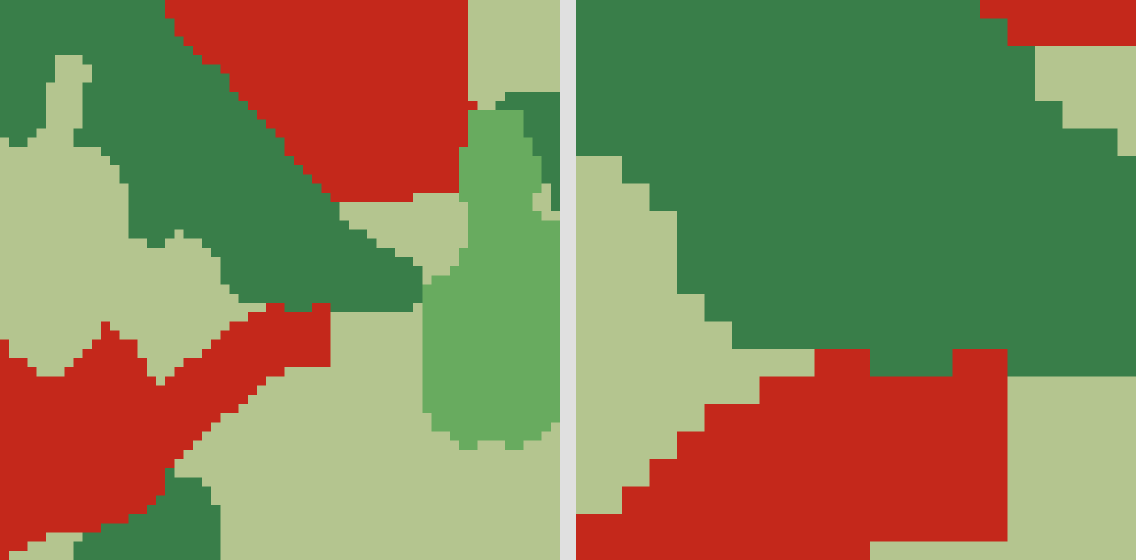
Left: the whole. Right: its middle third, enlarged.
This pattern is drawn by a WebGL 2 fragment shader. Its source:

```glsl
#version 300 es
precision highp float;

uniform vec2 u_resolution;
out vec4 fragColor;

const vec3 PALE = vec3(0.706, 0.773, 0.561);
const vec3 RED = vec3(0.768, 0.157, 0.106);
const vec3 DARK_GREEN = vec3(0.224, 0.494, 0.286);
const vec3 LIGHT_GREEN = vec3(0.408, 0.671, 0.373);

float hash(vec2 p) {
    vec3 q = fract(vec3(p.xyx) * 0.1031);
    q += dot(q, q.yzx + 33.33);
    return fract((q.x + q.y) * q.z);
}

float noise(vec2 p) {
    vec2 i = floor(p), f = fract(p);
    f = f * f * (3.0 - 2.0 * f);
    return mix(mix(hash(i), hash(i + vec2(1, 0)), f.x),
               mix(hash(i + vec2(0, 1)), hash(i + vec2(1, 1)), f.x), f.y);
}

// Capsule whose radius changes from one end to the other
float taper(vec2 p, vec2 a, vec2 b, float ra, float rb) {
    vec2 ab = b - a;
    float h = clamp(dot(p - a, ab) / dot(ab, ab), 0.0, 1.0);
    return length(p - a - h * ab) - mix(ra, rb, h);
}

float roundBox(vec2 p, vec2 center, vec2 halfSize, float r) {
    vec2 q = abs(p - center) - halfSize + r;
    return length(max(q, 0.0)) + min(max(q.x, q.y), 0.0) - r;
}

// Diagonal band with a corner mass, a tail and a pale finger cut out
float darkPatches(vec2 p) {
    float d = roundBox(p, vec2(0.1, 0.95), vec2(0.25, 0.2), 0.02);
    d = min(d, taper(p, vec2(0.2, 0.92), vec2(0.5, 0.6), 0.14, 0.12));
    d = min(d, taper(p, vec2(0.5, 0.55), vec2(0.72, 0.485), 0.11, 0.05));
    d = min(d, taper(p, vec2(0.31, 0.68), vec2(0.275, 0.6), 0.06, 0.035));
    d = max(d, -taper(p, vec2(0.12, 0.865), vec2(0.095, 0.72), 0.035, 0.04));
    d = min(d, taper(p, vec2(0.3, 0.08), vec2(0.23, -0.1), 0.085, 0.16));
    return min(d, taper(p, vec2(0.91, 0.81), vec2(1.04, 0.755), 0.02, 0.14));
}

// Slanted upper mass and a notched lower mass with an arm
float redPatches(vec2 p) {
    float upper = roundBox(p, vec2(0.54, 0.92), vec2(0.305, 0.28), 0.06);
    upper = max(upper, dot(p - vec2(0.45, 0.8), vec2(-0.75, -0.66)));

    float lower = taper(p, vec2(-0.05, 0.22), vec2(0.15, 0.24), 0.21, 0.185);
    lower = min(lower, taper(p, vec2(0.2, 0.23), vec2(0.52, 0.41), 0.13, 0.045));
    lower = min(lower, roundBox(p, vec2(0.53, 0.405), vec2(0.06, 0.055), 0.005));
    float notch = min(abs(p.x - 0.085), abs(p.x - 0.295));
    lower = max(lower, p.y - 0.31 - 1.05 * notch);
    return min(upper, lower);
}

float lightPatch(vec2 p) {
    float d = roundBox(p, vec2(0.89, 0.37), vec2(0.135, 0.165), 0.1);
    d = min(d, roundBox(p, vec2(0.89, 0.62), vec2(0.06, 0.18), 0.03));
    return min(d, taper(p, vec2(0.92, 0.6), vec2(1.0, 0.5), 0.05, 0.08));
}

vec3 camouflage(vec2 uv) {
    // Snap to coarse square cells, then make the outlines uneven
    vec2 p = (floor(uv * 61.0) + 0.5) / 61.0;
    vec2 wobble = vec2(noise(p * 13.0), noise(p * 13.0 + 40.0)) - 0.5;
    wobble += 0.4 * (vec2(noise(p * 31.0 + 9.0), noise(p * 31.0 + 70.0)) - 0.5);
    vec2 q = p + 0.026 * wobble;

    vec3 color = PALE;
    if (darkPatches(q) < 0.0) color = DARK_GREEN;
    if (redPatches(q) < 0.0) color = RED;
    if (lightPatch(q) < 0.0) color = LIGHT_GREEN;
    return color;
}

void main() {
    // Four samples per pixel smooth the cell edges
    vec3 color = vec3(0.0);
    for (int i = 0; i < 4; i++) {
        vec2 offset = vec2(i & 1, i >> 1) * 0.5 - 0.25;
        color += camouflage((gl_FragCoord.xy + offset) / u_resolution);
    }
    fragColor = vec4(color * 0.25, 1.0);
}
```
